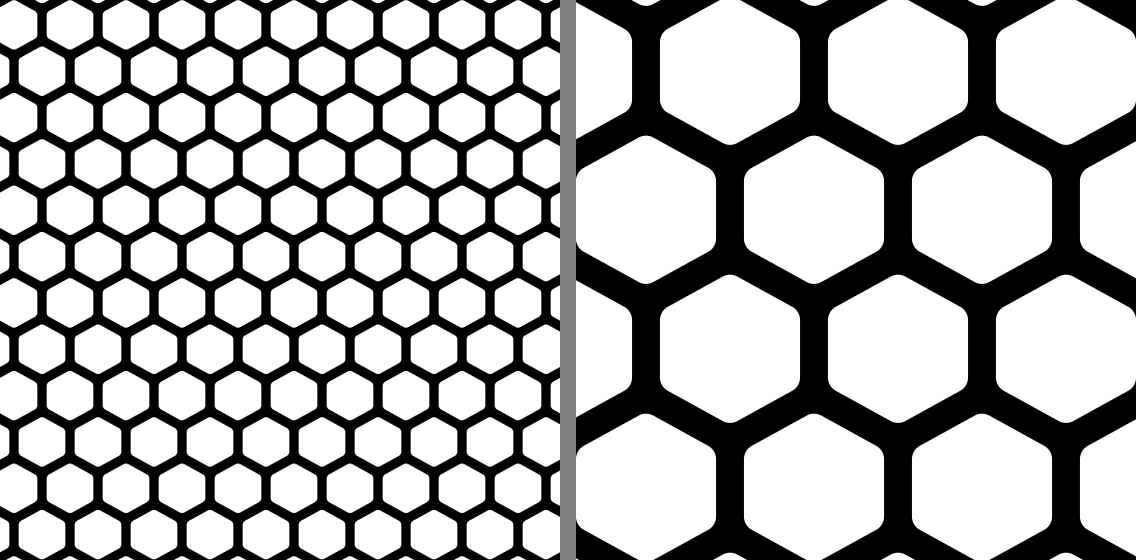
Left, the full canvas; right, a detail of the centre.
Write a WebGL 1 fragment shader that draws this pattern.

```glsl
precision highp float;
// A honeycomb of white, slightly squat hexagons with rounded corners on black.
// Staggered rows are folded into one cell, and the nearest of two rows is drawn
// from a signed distance. One unit is the spacing between columns.

uniform vec2 u_resolution;

float segmentDistance(vec2 p, vec2 a, vec2 b) {
  vec2 ab = b - a;
  vec2 ap = p - a;
  return length(ap - ab * clamp(dot(ap, ab) / dot(ab, ab), 0.0, 1.0));
}

// Signed distance to a pointed-top hexagon: an inset outline grown by a radius
float roundedHexagon(vec2 p, float halfWidth, float apex, float slope, float radius) {
  p = abs(p);
  vec2 normal = normalize(vec2(slope, 1.0));
  float w = halfWidth - radius;
  float h = apex - radius / normal.y;
  vec2 top = vec2(0.0, h);
  vec2 shoulder = vec2(w, h - slope * w);
  float d = min(segmentDistance(p, top, shoulder),
                segmentDistance(p, shoulder, vec2(w, 0.0)));
  float inside = max(p.x - w, dot(p - top, normal));
  return (inside < 0.0 ? -d : d) - radius;
}

void main() {
  const float columns = 10.0;
  const float rowSpacing = 0.8275;
  vec2 p = gl_FragCoord.xy / u_resolution * columns;
  p.y -= 0.453;

  // Tall cells overlap the neighbouring row, so test the rows below and above
  float firstRow = floor(p.y / rowSpacing);
  float d = 1.0;
  for (int i = 0; i < 2; i++) {
    float row = firstRow + float(i);
    float shift = 0.75 + 0.5 * mod(row, 2.0);
    vec2 local = vec2(fract(p.x - shift + 0.5) - 0.5, p.y - row * rowSpacing);
    d = min(d, roundedHexagon(local, 0.417, 0.454, 0.551, 0.091));
  }

  // One-pixel edge smoothing
  float pixelsPerUnit = min(u_resolution.x, u_resolution.y) / columns;
  float white = clamp(0.5 - d * pixelsPerUnit, 0.0, 1.0);
  gl_FragColor = vec4(vec3(white), 1.0);
}
```
